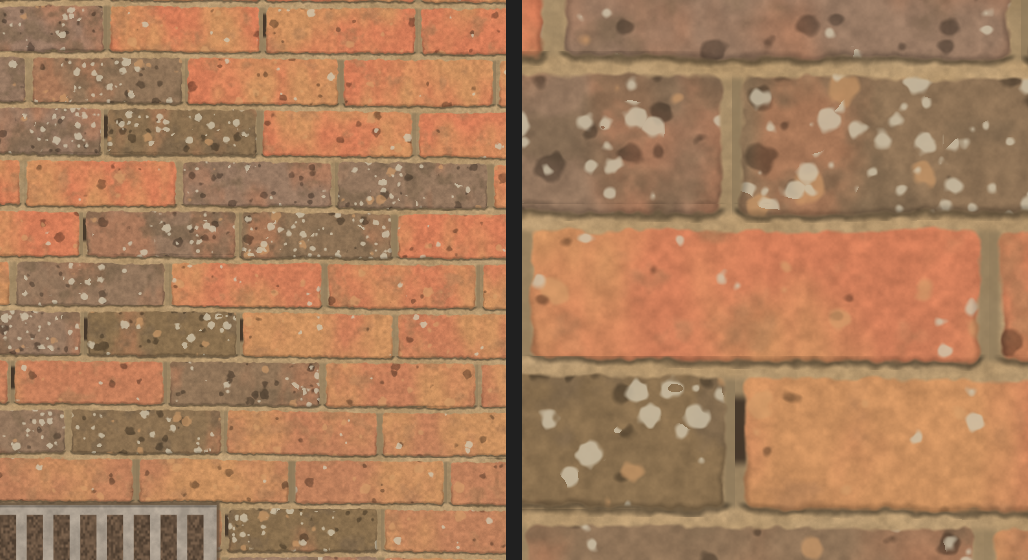
Left: the whole. Right: its middle third, enlarged.
Give the GLSL for this texture, as a Shadertoy shader.

```glsl
// Weathered brick wall with lichen, sandy mortar and a metal vent in the lower left corner.

// Per course: first joint position, then first and last weathered brick.
const vec3 COURSES[11] = vec3[11](
    vec3(.191, 0, 0), vec3(.052, 0, 1), vec3(.186, 0, 1), vec3(.042, 2, 3),
    vec3(.148, 1, 2), vec3(.023, 1, 1), vec3(.150, 0, 1), vec3(.020, 2, 2),
    vec3(.122, 0, 1), vec3(.243, 9, 9), vec3(.124, 2, 2));

float hash(vec2 p) {
    vec3 q = fract(vec3(p.xyx) * .1031);
    q += dot(q, q.yzx + 33.33);
    return fract((q.x + q.y) * q.z);
}

float noise(vec2 p) {
    vec2 i = floor(p), f = fract(p);
    f = f * f * (3. - 2. * f);
    return mix(mix(hash(i), hash(i + vec2(1, 0)), f.x),
               mix(hash(i + vec2(0, 1)), hash(i + 1.), f.x), f.y);
}

float fbm(vec2 p) {
    float sum = 0., amp = .5;
    for (int i = 0; i < 4; i++) {
        sum += amp * noise(p);
        p = p * 2.03 + 17.3;
        amp *= .5;
    }
    return sum / .9375;
}

// Scattered round spots; coverage is the chance that a cell holds one.
float spots(vec2 p, float coverage) {
    vec2 cell = floor(p);
    float mask = 0.;
    for (int y = -1; y <= 1; y++)
        for (int x = -1; x <= 1; x++) {
            vec2 id = cell + vec2(x, y);
            vec2 centre = id + .2 + .6 * vec2(hash(id + 41.), hash(id + 87.));
            float radius = mix(.12, .55, pow(hash(id + 13.), 2.));
            float d = length(p - centre) + .3 * (noise(p * 3.) - .5) - radius;
            mask = max(mask, step(hash(id + 5.), coverage) * smoothstep(.12, -.12, d));
        }
    return mask;
}

vec3 brickColor(vec2 p, vec2 id, bool weathered) {
    float tone = hash(id + 3.7);
    float band = fbm(p * vec2(13, 7) + id * 7.);
    float blotch = fbm(p * 34. + id * 3.);
    float grain = fbm(p * 150.);
    vec3 warm = mix(vec3(.83, .49, .35), vec3(.74, .50, .36), smoothstep(.35, .9, p.y));
    warm = mix(warm, vec3(.80, .58, .38), smoothstep(.35, .75, band + .3 * (tone - .5)) * .85);
    warm = mix(warm, vec3(.66, .48, .34), smoothstep(.55, .8, blotch) * .6);
    vec3 dull = mix(vec3(.53, .43, .30), vec3(.60, .48, .40), tone);
    dull = mix(dull, vec3(.72, .48, .35), smoothstep(.52, .75, band) * .6);
    dull = mix(dull, vec3(.46, .38, .29), smoothstep(.48, .75, blotch) * .6);
    vec3 color = weathered ? dull : warm;
    color *= .87 + .26 * grain;

    // Pits, ochre chips and pale lichen
    color *= 1. - .3 * spots(p * 62. + 19., weathered ? .15 : .06);
    color = mix(color, vec3(.83, .62, .42), .6 * spots(p * 58. + 70., .07));
    float cluster = smoothstep(.45, .7, fbm(p * 14. + 9.));
    float lichen = spots(p * 75., weathered ? .06 + .42 * cluster : .025);
    return mix(color, vec3(.81, .76, .66), lichen * .8);
}

vec3 wall(vec2 p) {
    // Courses sag slightly and slope down to the right
    float y = p.y - .0115 * sin(3.1416 * p.y) - .008 * (p.x - .35);
    y += .003 * (noise(vec2(p.x * 9., floor(p.y * 11.))) - .5);
    float v = (y - .0065) / .0892, row = floor(v);
    vec3 course = COURSES[clamp(int(row), 0, 10)];
    float u = (p.x - course.x) / .278;
    vec2 id = vec2(floor(u) + 1., row);
    vec2 q = (vec2(fract(u), fract(v)) - .5) * vec2(.278, .0892);

    // Rounded brick with chipped edges
    vec2 halfSize = vec2(.1325, .0388) + .0015 * (hash(id + 21.) - .5);
    vec2 e = abs(q) - halfSize + .006;
    float d = length(max(e, 0.)) + min(max(e.x, e.y), 0.) - .006;
    d += .005 * (fbm(p * 55.) - .5) + .0025 * (noise(p * 170.) - .5);

    // Mortar, greyer in upright joints, shaded under each brick
    vec3 mortar = mix(vec3(.67, .55, .39), vec3(.77, .65, .49), fbm(p * vec2(22, 60)));
    mortar *= .87 + .24 * fbm(p * 190.);
    float upright = smoothstep(.129, .135, abs(q.x)) * smoothstep(.042, .036, abs(q.y));
    mortar = mix(mortar, vec3(.55, .47, .35), upright * (.35 + .6 * hash(id + 8.)));
    float under = smoothstep(.034, .038, q.y) * smoothstep(.0045, .0, abs(d - .001));
    mortar *= 1. - .4 * under;
    float hole = step(.86, hash(id + 2.)) * smoothstep(.130, .134, -q.x)
               * smoothstep(.024, .016, abs(q.y + .008));
    mortar = mix(mortar, vec3(.22, .17, .13), hole * .85);

    bool weathered = id.x >= course.y && id.x <= course.z;
    vec3 brick = brickColor(p, id, weathered);
    brick *= 1. - .22 * smoothstep(-.005, .0, d) * smoothstep(-.02, .03, q.y);
    return mix(brick, mortar, smoothstep(-.0015, .0015, d));
}

vec3 vent(vec2 p) {
    float x = (fract(p.x / .0478 + .2) - .5) * .0478;
    float slot = smoothstep(.0155, .0135, abs(x)) * smoothstep(.918, .921, p.y)
               * smoothstep(.367, .364, p.x);
    vec3 metal = vec3(.68, .63, .57) * (.82 + .3 * fbm(p * 70.));
    metal *= 1. - .25 * smoothstep(.004, .0, abs(p.y - .904));
    vec3 mesh = vec3(.40, .32, .25) * (.72 + .5 * noise(p * vec2(260, 200)));
    return mix(metal, mesh, slot);
}

void mainImage(out vec4 fragColor, in vec2 fragCoord) {
    vec2 p = vec2(fragCoord.x, iResolution.y - fragCoord.y) / iResolution.y;
    vec3 color = wall(p);
    float d = max(p.x - .387, .902 - p.y);
    color = mix(color, vec3(.34, .28, .22), .75 * smoothstep(.009, .002, d));
    color = mix(color, vent(p), smoothstep(.0015, -.0015, d));
    fragColor = vec4(color, 1.);
}
```
